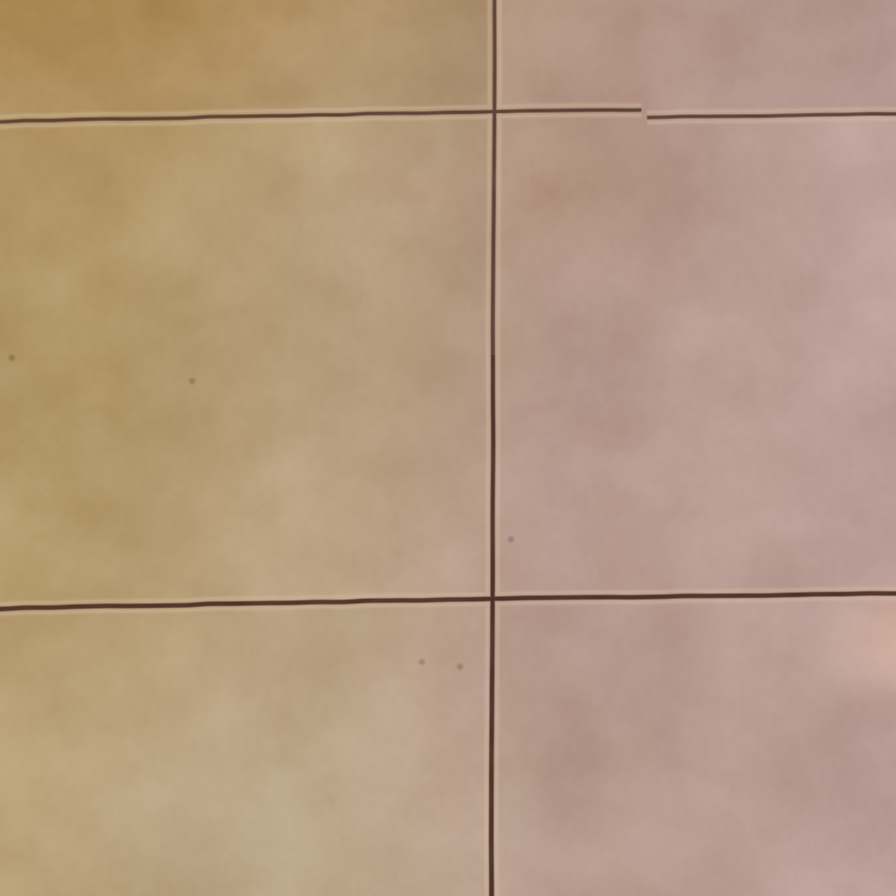
Give the GLSL for this texture, as a WebGL 2 fragment shader.

```glsl
#version 300 es
precision highp float;

uniform vec2 u_resolution;
out vec4 outColor;

// Layout, in canvas units
const vec2 PITCH = vec2(0.62, 0.5437);      // tile spacing
const vec2 CROSSING = vec2(0.5495, 0.332);  // where two joints meet
const float LEAN = 0.0035;                  // sideways drift of upright joints
const float SLOPE_LEFT = 0.0205;
const float SLOPE_RIGHT = 0.0125;
const float SLIP_X = 0.719;                 // break in the upper level joint
const float SLIP_DROP = 0.0085;
const float SLIP_GAP = 0.0032;
const float JOINT_HALF = 0.0025;
const float RIM_OFFSET = 0.0058;
const float RIM_WIDTH = 0.0024;

// Colours
const vec3 OCHRE = vec3(0.695, 0.590, 0.415);
const vec3 SAND = vec3(0.705, 0.612, 0.495);
const vec3 ROSE = vec3(0.697, 0.583, 0.540);
const vec3 MAUVE = vec3(0.715, 0.605, 0.580);
const vec3 AMBER = vec3(0.680, 0.530, 0.310);
const vec3 CREAM = vec3(0.755, 0.695, 0.590);
const vec3 GLOW = vec3(0.840, 0.690, 0.610);
const vec3 STAIN = vec3(0.640, 0.505, 0.395);
const vec3 RIM = vec3(0.820, 0.730, 0.630);
const vec3 JOINT = vec3(0.270, 0.160, 0.125);
const vec3 JOINT_WORN = vec3(0.370, 0.270, 0.230);

float hash(vec2 p) {
  vec3 q = fract(vec3(p.xyx) * 0.1031);
  q += dot(q, q.yzx + 33.33);
  return fract((q.x + q.y) * q.z);
}

float noise(vec2 p) {
  vec2 cell = floor(p), f = fract(p);
  f = f * f * (3.0 - 2.0 * f);
  return mix(mix(hash(cell), hash(cell + vec2(1, 0)), f.x),
             mix(hash(cell + vec2(0, 1)), hash(cell + vec2(1, 1)), f.x), f.y);
}

float fbm(vec2 p) {
  float sum = 0.0, gain = 0.5;
  for (int i = 0; i < 5; i++) {
    sum += gain * noise(p);
    p = mat2(0.8, 0.6, -0.6, 0.8) * p * 2.03 + 7.1;
    gain *= 0.5;
  }
  return sum;
}

float blob(vec2 p, vec2 centre, vec2 radius) {
  vec2 q = (p - centre) / radius;
  return exp(-dot(q, q));
}

// Coverage of a line with soft edges
float stroke(float dist, float halfWidth, float soft) {
  return 1.0 - smoothstep(halfWidth - soft, halfWidth + soft, abs(dist));
}

// Pale raised edges on both sides of a joint
float rims(float dist) {
  float d = (abs(dist) - RIM_OFFSET) / RIM_WIDTH;
  return exp(-d * d);
}

vec3 stone(vec2 p, vec2 tile) {
  float cloud = fbm(p * 5.0 + tile * 3.7) - 0.48;
  float mottle = fbm(p * vec2(16.0, 19.0) + 20.0) - 0.48;
  float grain = noise(p * vec2(170.0, 110.0)) - 0.5;

  // Light warms to the left and pales toward the floor
  float x = p.x + 0.16 * cloud + 0.10 * (0.45 - p.y) * (1.0 - p.x);
  vec3 color = mix(OCHRE, SAND, smoothstep(0.05, 0.46, x));
  color = mix(color, ROSE, smoothstep(0.38, 0.66, x));
  color = mix(color, MAUVE, smoothstep(0.68, 1.05, x));
  color = mix(color, AMBER, 0.75 * blob(p, vec2(0.0, 1.06), vec2(0.50, 0.20)));
  color = mix(color, CREAM, 0.50 * blob(p, vec2(0.27, 0.06), vec2(0.32, 0.20)));
  color = mix(color, GLOW, 0.70 * blob(p, vec2(1.02, 0.285), vec2(0.07, 0.06)));
  color = mix(color, STAIN, 0.35 * blob(p, vec2(0.62, 0.79), vec2(0.14, 0.10)));
  color += 0.020 * (hash(tile + 4.0) - 0.5);
  return color + 0.11 * cloud + 0.07 * mottle * vec3(0.8, 1.0, 1.1) + 0.010 * grain;
}

void main() {
  vec2 p = gl_FragCoord.xy / u_resolution;
  float soft = max(0.0013, 0.75 / min(u_resolution.x, u_resolution.y));

  // Bend the joints slightly off square
  vec2 q = p - CROSSING;
  q.x -= LEAN * q.y + 0.0012 * (noise(vec2(p.y * 14.0, 3.0)) - 0.5);
  q.y -= q.x * (q.x < 0.0 ? SLOPE_LEFT : SLOPE_RIGHT);
  q.y -= 0.0012 * (noise(vec2(p.x * 34.0, 8.0)) - 0.5);
  float upper = step(0.5 * PITCH.y, q.y);
  q.y += upper * SLIP_DROP * step(SLIP_X, p.x);

  vec2 tile = floor(q / PITCH);
  vec2 dist = q - PITCH * round(q / PITCH);
  vec3 color = stone(p, tile);

  // Faint pits
  vec2 pit = p * 22.0;
  vec2 pitAt = 0.2 + 0.6 * vec2(hash(floor(pit)), hash(floor(pit) + 9.0));
  float pitMask = step(0.975, hash(floor(pit) + 31.0));
  color -= 0.10 * pitMask * (1.0 - smoothstep(0.03, 0.12, length(fract(pit) - pitAt)));

  // Joints, thinner and greyer toward the top
  float broken = mix(1.0, smoothstep(SLIP_GAP - soft, SLIP_GAP + soft, abs(p.x - SLIP_X)), upper);
  vec2 halfWidth = JOINT_HALF * vec2(1.08 - 0.30 * p.y, 1.0 - 0.22 * upper);
  float upright = stroke(dist.x, halfWidth.x, soft);
  float level = stroke(dist.y, halfWidth.y, soft) * broken;
  color = mix(color, RIM, 0.45 * max(rims(dist.x), rims(dist.y) * broken));
  float wear = 0.55 * upper + 0.35 * noise(p * 45.0);
  color = mix(color, mix(JOINT, JOINT_WORN, wear), 0.93 * max(upright, level));

  outColor = vec4(clamp(color, 0.0, 1.0), 1.0);
}
```
